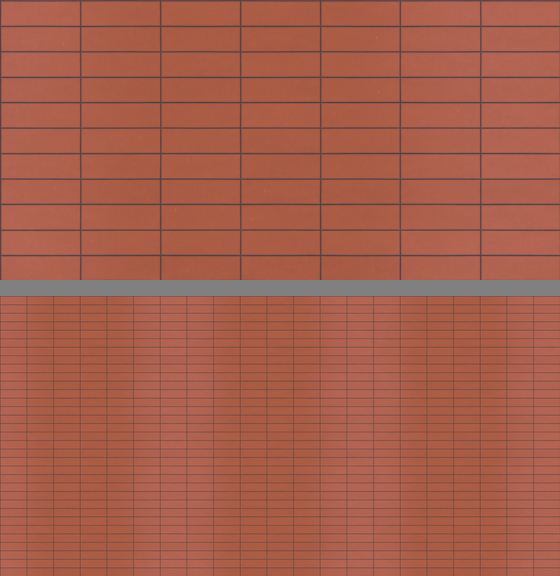
Top, the tile; bottom, the same tile 3 across and 3 down.
Give the GLSL for this texture, as a Shadertoy shader.

```glsl
const vec2 TILES = vec2(7.0, 11.0);
const vec2 JOINT_SHIFT = vec2(0.0010, -0.0028);
const float JOINT_WIDTH = 0.0038;      // in canvas heights
const float JOINT_SOFTNESS = 0.0022;
const float TAU = 6.2831853;

const vec3 WARM_CLAY = vec3(0.666, 0.359, 0.269);
const vec3 PINK_CLAY = vec3(0.694, 0.388, 0.318);
const vec3 JOINT_COLOR = vec3(0.235, 0.230, 0.275);
const vec3 SPECK_COLOR = vec3(0.80, 0.56, 0.47);

// Integer hash of a lattice cell, 0 to 1
float hash(vec2 cell, float seed) {
    uvec3 q = uvec3(ivec3(cell, seed));
    uint h = q.x * 1597334677u ^ q.y * 3812015801u ^ q.z * 2798796415u;
    h = (h ^ (h >> 16)) * 2246822519u;
    h = (h ^ (h >> 13)) * 3266489917u;
    return float((h ^ (h >> 16)) & 65535u) / 65535.0;
}

// Value noise around zero that wraps after a whole number of cells
float wrapNoise(vec2 uv, vec2 cells, float seed) {
    vec2 p = uv * cells;
    vec2 i = floor(p);
    vec2 f = p - i;
    f = f * f * (3.0 - 2.0 * f);
    vec2 a = mod(i, cells);
    vec2 b = mod(i + 1.0, cells);
    float low = mix(hash(a, seed), hash(vec2(b.x, a.y), seed), f.x);
    float high = mix(hash(vec2(a.x, b.y), seed), hash(b, seed), f.x);
    return mix(low, high, f.y) - 0.5;
}

// Distance to the nearest joint on one axis, and the tile index there
vec2 jointAxis(float t, float count, float extent, float wobble, float seed) {
    float s = t * count;
    float line = floor(s + 0.5);
    float jitter = (hash(vec2(mod(line, count), 0.0), seed) - 0.5) * 0.0025;
    float offset = (s - line) * extent / count - jitter - wobble;
    float index = offset < 0.0 ? line - 1.0 : line;
    return vec2(abs(offset), mod(index, count));
}

// Coverage of a stroke with a soft edge
float stroke(float dist, float width, float softness) {
    return clamp((0.5 * width - dist) / softness + 0.5, 0.0, 1.0);
}

// Sparse, short upright marks in a wrapping grid
float specks(vec2 uv, vec2 cells, vec2 size, float chance, float seed) {
    vec2 cell = mod(floor(uv * cells), cells);
    vec2 center = 0.25 + 0.5 * vec2(hash(cell, seed), hash(cell, seed + 1.0));
    vec2 d = (fract(uv * cells) - center) / (cells * size);
    float present = step(hash(cell, seed + 2.0), chance);
    return present * (1.0 - smoothstep(0.3, 1.0, length(d)));
}

// Fired clay: broad pink drift, tone per tile, mottling and grain
vec3 clayColor(vec2 uv, vec2 tile) {
    float drift = 0.5 + 0.5 * cos(TAU * (uv.x - 0.94));
    drift += 0.06 * cos(TAU * uv.y) + 0.10 * wrapNoise(uv, vec2(5.0, 4.0), 3.0);
    vec3 color = mix(WARM_CLAY, PINK_CLAY, smoothstep(0.25, 1.0, drift));
    float tone = 0.016 * (hash(tile, 7.0) - 0.5);
    tone += 0.016 * (hash(vec2(0.0, tile.y), 8.0) - 0.5);
    tone += 0.020 * wrapNoise(uv, vec2(18.0, 22.0), 9.0);
    tone += 0.014 * wrapNoise(uv, vec2(50.0, 60.0), 10.0);
    tone += 0.024 * wrapNoise(uv, vec2(256.0, 128.0), 11.0);
    return color * (1.0 + tone);
}

void mainImage(out vec4 fragColor, in vec2 fragCoord) {
    vec2 uv = fragCoord / iResolution.xy;
    float pixel = 1.0 / iResolution.y;
    float aspect = iResolution.x / iResolution.y;

    // Slightly uneven joints
    vec2 grid = uv - JOINT_SHIFT;
    float wobbleX = 0.0008 * wrapNoise(uv, vec2(7.0, 11.0), 21.0);
    float wobbleY = 0.0008 * wrapNoise(uv, vec2(14.0, 11.0), 22.0);
    vec2 column = jointAxis(grid.x, TILES.x, aspect, wobbleX, 31.0);
    vec2 row = jointAxis(grid.y, TILES.y, 1.0, wobbleY, 32.0);
    float jointDist = min(column.x, row.x);

    // Tile face with light marks
    vec3 color = clayColor(uv, vec2(column.y, row.y));
    float mark = specks(uv, vec2(14.0, 11.0), vec2(0.0012, 0.009), 0.10, 41.0);
    color = mix(color, SPECK_COLOR, 0.25 * mark);

    // Joint with small wear in its width
    float wear = 0.0006 * wrapNoise(uv, vec2(90.0, 45.0), 51.0);
    float joint = stroke(jointDist, JOINT_WIDTH + wear, pixel + JOINT_SOFTNESS);
    color = mix(color, JOINT_COLOR, joint);

    fragColor = vec4(color, 1.0);
}
```
